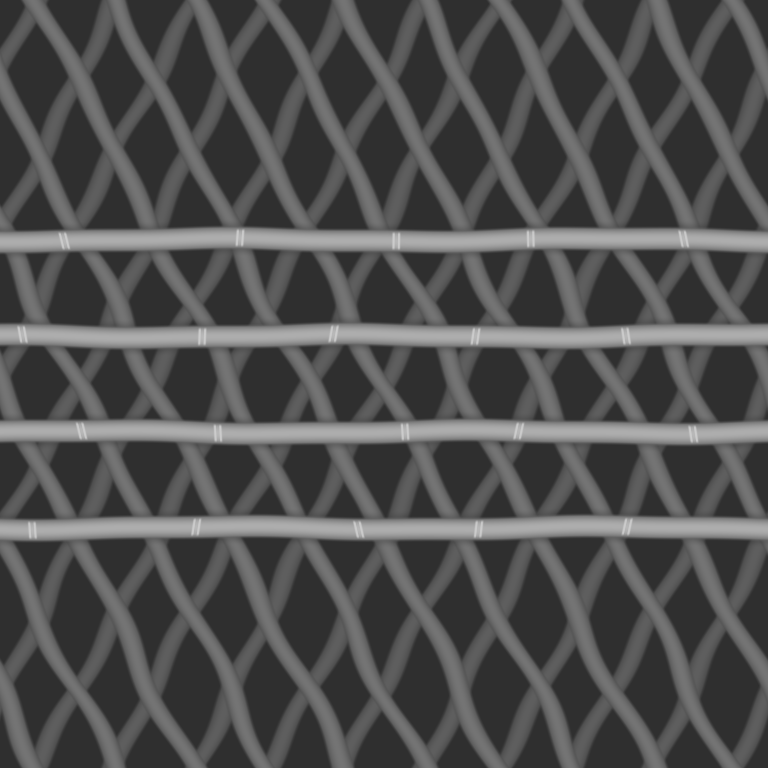
This pattern is drawn by a Shadertoy shader. Its source:

```glsl
// Soft grey diamond lattice of crossing strands, bound by four pale bars with small clips.

const float TAU = 6.2831853;
const float COLUMNS = 10.0;   // strands across
const float SLOPE = 0.5;      // sideways run per unit of height
const float BAR_ROWS = 8.0;   // bar slots down, only the middle four are filled
const float CLIPS = 5.0;      // clips along each bar

const vec3 GROUND = vec3(0.185);

float hash(vec2 p) {
    return fract(sin(dot(p, vec2(41.3, 289.1))) * 4375.85);
}

// Layered sines with whole frequencies, so the bends tile.
float bend(vec2 p, float seed) {
    return 0.5 * sin(TAU * (3.0 * p.x + 5.0 * p.y) + seed)
         + 0.5 * sin(TAU * (7.0 * p.x - 2.0 * p.y) + seed * 2.3);
}

// Coverage of a band with a soft edge.
float band(float d, float radius, float soft) {
    return 1.0 - smoothstep(radius - soft, radius + soft, abs(d));
}

// Round shading: bright along the middle, darker at the rim.
vec3 rod(vec3 base, float d, float radius, float soft, float core, float rim) {
    float t = min(abs(d) / radius, 1.0);
    return mix(base, vec3(mix(core, rim, t * t)), band(d, radius, soft));
}

// One family of parallel strands; lean is +1 or -1.
vec3 strands(vec3 base, vec2 p, float lean, float soft, float core, float rim, float seed) {
    float u = (p.x + lean * SLOPE * p.y) * COLUMNS - 0.5;
    float offset = (u - round(u)) / COLUMNS;
    vec2 axis = vec2(p.x - offset, p.y);
    float d = (offset - 0.0085 * bend(axis, seed)) / sqrt(1.0 + SLOPE * SLOPE);
    float radius = 0.0122 * (1.0 + 0.08 * bend(axis.yx, seed + 2.0));
    return rod(base, d, radius, soft, core, rim);
}

// A pair of bright stripes, slightly tilted, placed at random within each cell.
float clipMark(float x, float dy, float row, float pixel) {
    float cell = floor(x * CLIPS);
    vec2 key = vec2(mod(cell, CLIPS), row);
    float rest = mix(0.2, 0.5, mod(row, 2.0));
    float place = rest + 0.3 * (hash(key) - 0.5);
    float tilt = 0.5 * (hash(key + 17.0) - 0.5);
    float dx = x - (cell + place) / CLIPS - tilt * dy;
    float stripes = band(abs(dx) - 0.0034, 0.0016, max(0.0012, pixel));
    float plate = band(dx, 0.0055, max(0.001, pixel));
    return max(stripes, 0.35 * plate) * band(dy, 0.0105, 0.0025);
}

vec3 bars(vec3 base, vec2 p, float soft, float pixel) {
    float row = floor(p.y * BAR_ROWS);
    if (row < 2.0 || row > 5.0) return base;
    float sag = 0.0022 * sin(TAU * 2.0 * p.x + row * 2.1)
              + 0.0008 * sin(TAU * 5.0 * p.x + row * 4.7);
    float dy = p.y - (row + 0.5) / BAR_ROWS - sag;

    // Faint contact shade on the strands beneath
    vec3 color = mix(base, GROUND, 0.35 * band(dy, 0.018, 0.007));
    color = rod(color, dy, 0.0145, soft, 0.68, 0.40);
    return mix(color, vec3(0.82), 0.85 * clipMark(p.x, dy, row, pixel));
}

void mainImage(out vec4 fragColor, in vec2 fragCoord) {
    vec2 p = fragCoord / iResolution.y;
    float pixel = 1.0 / iResolution.y;
    float soft = max(0.0026, pixel);

    vec3 color = GROUND;
    color = strands(color, p, -1.0, soft, 0.37, 0.28, 1.3);  // behind
    color = strands(color, p, 1.0, soft, 0.455, 0.32, 4.1);  // in front
    color = bars(color, p, soft, pixel);
    fragColor = vec4(color, 1.0);
}
```
